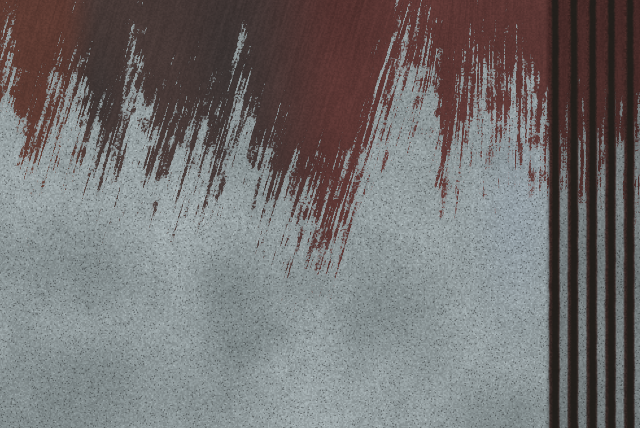
Write a WebGL 1 fragment shader that draws this texture.

```glsl
precision highp float;
// Weathered concrete wall with frayed red-brown paint above and dark vertical grooves at right.
uniform vec2 u_resolution;

float hash(vec2 p) {
  vec3 q = fract(vec3(p.xyx) * 0.1031);
  q += dot(q, q.yzx + 33.33);
  return fract((q.x + q.y) * q.z);
}

float valueNoise(vec2 p) {
  vec2 i = floor(p), f = fract(p);
  f = f * f * (3.0 - 2.0 * f);
  return mix(mix(hash(i), hash(i + vec2(1, 0)), f.x),
             mix(hash(i + vec2(0, 1)), hash(i + vec2(1, 1)), f.x), f.y);
}

float fbm(vec2 p) {
  float sum = 0.0, amp = 0.53;
  for (int i = 0; i < 4; i++) {
    sum += amp * valueNoise(p);
    p = p * 2.07 + 17.3;
    amp *= 0.5;
  }
  return sum;
}

// Distance to the nearest jittered cell point, with that cell's random value.
vec2 cellular(vec2 p) {
  vec2 cell = floor(p), best = vec2(9.0, 0.0);
  for (int j = -1; j <= 1; j++) {
    for (int i = -1; i <= 1; i++) {
      vec2 c = cell + vec2(i, j);
      float d = length(c + vec2(hash(c), hash(c + 71.0)) - p);
      if (d < best.x) best = vec2(d, hash(c + 29.0));
    }
  }
  return best;
}

float tent(float x, float centre, float left, float right) {
  float d = x - centre;
  return max(0.0, 1.0 - (d < 0.0 ? -d / left : d / right));
}

float blob(vec2 p, vec2 centre, vec2 size) {
  vec2 d = (p - centre) / size;
  return exp(-dot(d, d));
}

// How far the paint reaches down from the top edge.
float paintDepth(float x) {
  float depth = 0.36 + 0.16 * tent(x, 0.75, 0.20, 0.13);
  depth -= 0.24 * tent(x, 0.02, 0.08, 0.045);
  depth -= 0.14 * tent(x, 0.175, 0.10, 0.06);
  depth -= 0.25 * tent(x, 0.31, 0.032, 0.035);
  depth -= 0.17 * tent(x, 0.565, 0.05, 0.04);
  depth -= 0.21 * smoothstep(0.82, 0.96, x) * (1.0 - smoothstep(1.01, 1.04, x));
  depth -= 0.11 * smoothstep(1.04, 1.08, x) * (1.0 - smoothstep(1.22, 1.30, x));
  return depth;
}

vec3 concreteColor(vec2 p, float cloud) {
  float shade = 0.76 + 0.46 * (cloud - 0.5);
  shade -= 0.19 * blob(p, vec2(0.92, 0.26), vec2(0.10, 0.12));
  shade -= 0.14 * blob(p, vec2(0.50, 0.33), vec2(0.14, 0.09));
  shade -= 0.12 * blob(p, vec2(0.57, 0.18), vec2(0.08, 0.06));
  shade -= 0.14 * blob(p, vec2(1.15, 0.63), vec2(0.07, 0.05));
  shade -= 0.22 * blob(p, vec2(0.16, 0.06), vec2(0.36, 0.17));
  shade -= 0.10 * blob(p, vec2(1.02, 0.62), vec2(0.13, 0.20));
  shade += 0.10 * blob(p, vec2(0.42, 0.50), vec2(0.25, 0.10));
  shade += 0.10 * blob(p, vec2(0.66, 0.10), vec2(0.12, 0.14));
  vec3 color = mix(vec3(0.29, 0.33, 0.33), vec3(0.66, 0.70, 0.71), shade);
  float bluish = blob(p, vec2(1.21, 0.50), vec2(0.09, 0.22));
  return mix(color, vec3(0.57, 0.62, 0.66), 0.6 * bluish);
}

vec3 paintColor(vec2 p, float streak, float cloud) {
  vec3 color = mix(vec3(0.35, 0.22, 0.19), vec3(0.345, 0.205, 0.195), smoothstep(0.1, 0.7, p.x));
  float soot = smoothstep(0.14, 0.24, p.x) * (1.0 - smoothstep(0.58, 0.80, p.x));
  color = mix(color, vec3(0.25, 0.22, 0.215), 0.78 * soot);
  color = mix(color, vec3(0.19, 0.18, 0.18), 0.5 * blob(p, vec2(0.22, 0.79), vec2(0.06, 0.12)));
  color = mix(color, vec3(0.19, 0.185, 0.185), 0.5 * blob(p, vec2(0.53, 0.84), vec2(0.07, 0.20)));
  return color * (0.80 + 0.18 * streak + 0.22 * cloud);
}

void main() {
  float pixel = 1.0 / u_resolution.y;
  vec2 p = gl_FragCoord.xy * pixel;

  // Brush direction leans right, then turns upright near the grooves.
  float slant = mix(0.30, 0.02, smoothstep(0.95, 1.15, p.x));
  float across = p.x - slant * (p.y - 0.6);
  float streak = 0.6 * valueNoise(vec2(across * 260.0, p.y * 16.0))
               + 0.4 * valueNoise(vec2(across * 120.0 + 9.0, p.y * 8.0));
  float cloud = fbm(p * 5.0 + 3.0);
  float grain = valueNoise(p * 330.0);
  float rough = fbm(p * 42.0);

  // Concrete with small dark pits and pale grit.
  vec2 pit = cellular(p * 150.0);
  vec3 concrete = concreteColor(p, cloud) * (0.89 + 0.22 * grain);
  float spot = 1.0 - smoothstep(0.10, 0.38, pit.x);
  concrete *= 1.0 - 0.28 * spot * step(0.72, pit.y);
  concrete += 0.06 * spot * step(pit.y, 0.14);

  // Paint worn away in dry strokes, fading over a wide band.
  float edgeX = p.x + 0.03 * (rough - 0.5);
  float cover = paintDepth(edgeX) - (1.0 - p.y);
  cover += 0.46 * (streak - 0.5) + 0.20 * (rough - 0.5) + 0.16 * (grain - 0.5);
  vec3 paint = paintColor(p, streak, cloud) * (0.92 + 0.16 * grain);
  vec3 color = mix(concrete, paint, smoothstep(-0.055, 0.06, cover));

  // Repeated grooves: red-brown walls around a nearly black channel.
  float panel = smoothstep(1.275 - pixel, 1.281 + pixel, p.x);
  float offset = (fract((p.x - 1.295) / 0.0438 + 0.5) - 0.5) * 0.0438;
  offset += 0.0025 * (rough - 0.5);
  float wall = 1.0 - smoothstep(0.009, 0.013 + pixel, abs(offset));
  float channel = 1.0 - smoothstep(0.004, 0.009 + pixel, abs(offset - 0.002));
  color *= 1.0 - 0.20 * panel;
  vec3 wallColor = mix(vec3(0.21, 0.16, 0.15), vec3(0.27, 0.16, 0.15), p.y) * (0.8 + 0.4 * grain);
  color = mix(color, wallColor, panel * wall);
  color = mix(color, vec3(0.12, 0.115, 0.10), panel * channel * 0.9);

  gl_FragColor = vec4(clamp(color, 0.0, 1.0), 1.0);
}
```
